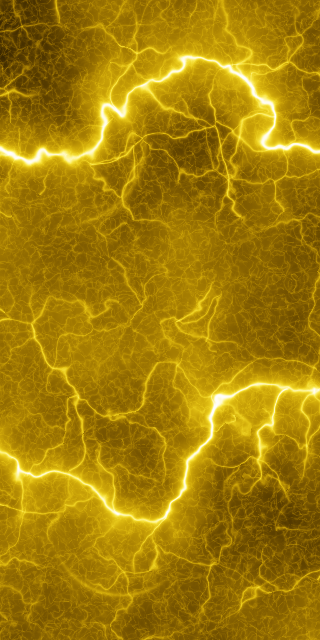
Write a WebGL 2 fragment shader that draws this texture.

```glsl
#version 300 es
precision highp float;
// Golden lightning: two jagged main bolts with branches over a web of veins.
// Veins are Voronoi edges in a fractally warped plane; all light is added up
// as one energy value and turned into gold by an exposure curve.
uniform vec2 u_resolution;
out vec4 fragColor;

vec2 hash2(vec2 p) {
    vec3 q = fract(p.xyx * vec3(0.1031, 0.1030, 0.0973));
    q += dot(q, q.yzx + 33.33);
    return fract((q.xx + q.yz) * q.zy);
}

vec2 noise2(vec2 p) {
    vec2 i = floor(p), f = fract(p);
    f = f * f * (3.0 - 2.0 * f);
    return mix(mix(hash2(i), hash2(i + vec2(1, 0)), f.x),
               mix(hash2(i + vec2(0, 1)), hash2(i + vec2(1, 1)), f.x), f.y);
}

float fbm(vec2 p) {
    float sum = 0.0, amp = 0.5;
    for (int i = 0; i < 5; i++) {
        sum += amp * noise2(p).x;
        p = mat2(1.6, 1.2, -1.2, 1.6) * p + 7.3;
        amp *= 0.5;
    }
    return sum;
}

// Jagged displacement, from coarse bends to fine kinks
vec2 warp(vec2 p, float freq) {
    vec2 shift = vec2(0);
    for (int i = 0; i < 4; i++) {
        shift += (noise2(p * freq + 17.0 * float(i)) - 0.5) * 0.72 / freq;
        freq *= 1.9;
    }
    return p + shift;
}

float line(float d, float width) {
    float x = d / width;
    return 1.0 / (1.0 + x * x);
}

// Voronoi edges, each with its own strength
float veins(vec2 p, float scale, float width, float contrast) {
    p = p * scale + scale * 3.7;
    vec2 cell = floor(p), a = vec2(0), b = vec2(0), idA = vec2(0), idB = vec2(0);
    float dA = 9.0, dB = 9.0;
    for (int y = -1; y <= 1; y++)
    for (int x = -1; x <= 1; x++) {
        vec2 id = cell + vec2(x, y), site = id + hash2(id);
        float d = dot(site - p, site - p);
        if (d < dA) {
            dB = dA; b = a; idB = idA;
            dA = d; a = site; idA = id;
        } else if (d < dB) {
            dB = d; b = site; idB = id;
        }
    }
    float edge = (dB - dA) / (2.0 * max(length(b - a), 0.05)) / scale;
    return pow(hash2(idA + idB + 51.0).x, contrast) * line(edge, width);
}

// Height of the lower (0) and upper (1) main bolt
float boltY(float x, int bolt) {
    if (bolt == 0)
        return 0.6 - 0.09 * smoothstep(0.0, 0.1, x) - 0.13 * smoothstep(0.2, 0.4, x)
             + 0.35 * smoothstep(0.47, 0.7, x);
    return 1.5 + 0.19 * smoothstep(0.2, 0.36, x) + 0.11 * smoothstep(0.4, 0.52, x)
         - 0.26 * smoothstep(0.7, 0.95, x);
}

// Tapering side branch with a soft halo
float branch(vec2 p, vec2 a, vec2 b, float power) {
    vec2 ab = b - a;
    float t = clamp(dot(p - a, ab) / dot(ab, ab), 0.0, 1.0);
    float d = length(p - a - ab * t);
    return power * (1.0 - t) * (line(d, 0.0036) + 0.14 * exp(-d / 0.035));
}

// Faint smooth arc, brightest towards one direction
float arc(vec2 p, vec2 centre, float radius, vec2 dir) {
    vec2 r = p - centre;
    float facing = smoothstep(0.45, 0.95, dot(normalize(r + 1e-5), dir));
    return facing * line(abs(length(r) - radius), 0.006);
}

void main() {
    vec2 p = gl_FragCoord.xy / u_resolution.x;

    // Cloudy ground with a dark upper left corner
    float energy = 0.25 + 0.95 * fbm(p * 3.2 + 4.0);
    energy -= 0.4 * exp(-6.0 * dot(p - vec2(0, 2), p - vec2(0, 2)));

    // Fine web of hairs
    for (int i = 0; i < 4; i++) {
        float scale = 14.0 * pow(1.45, float(i)), turn = 1.3 * float(i);
        vec2 q = mat2(cos(turn), sin(turn), -sin(turn), cos(turn)) * p + 5.0;
        energy += 0.3 * veins(warp(q, scale * 0.8), scale, 0.0021, 1.3);
    }

    // Larger wandering veins, fading in and out
    vec2 w = warp(p, 6.5);
    float fade = smoothstep(0.25, 0.65, noise2(p * 5.0 + 9.0).x);
    energy += 1.8 * fade * veins(w, 3.6, 0.0034, 1.3);
    energy += (0.3 + 0.9 * fade) * veins(warp(p + 3.0, 10.0), 6.5, 0.003, 1.6);

    // Main bolts and their branches
    for (int i = 0; i < 2; i++) {
        float y = boltY(w.x, i);
        float slope = (boltY(w.x + 0.01, i) - boltY(w.x - 0.01, i)) / 0.02;
        float d = abs(w.y - y) / sqrt(1.0 + slope * slope);
        float flicker = 0.6 + 0.7 * noise2(vec2(p.x * 9.0, i)).x;
        energy += 4.4 * flicker * line(d, 0.0058) + 0.8 * exp(-d / 0.07);
        for (int j = 0; j < 5; j++) {
            vec2 h = hash2(vec2(j, i * 7 + 3));
            float x = (float(j) + h.x) / 5.0, side = j % 2 == 0 ? -1.0 : 1.0;
            vec2 root = vec2(x, boltY(x, i));
            energy += branch(w, root, root + vec2(0.5 * h.y - 0.25, side * (0.16 + 0.2 * h.x)), 2.2);
        }
    }
    energy += branch(w, vec2(0.85, 0.72), vec2(0.7, 0.36), 4.0);

    // Ghostly arcs
    energy += 0.6 * arc(p, vec2(0.38, 0.36), 0.22, vec2(-0.2, -0.98));
    energy += 0.4 * arc(p, vec2(0.19, 1.56), 0.265, vec2(0.8, -0.6));

    // Exposure to gold
    energy = max(energy, 0.25);
    fragColor = vec4(1.0 - exp(-vec3(energy, 0.65 * energy, 0.0085 * energy * energy * energy)), 1.0);
}
```
